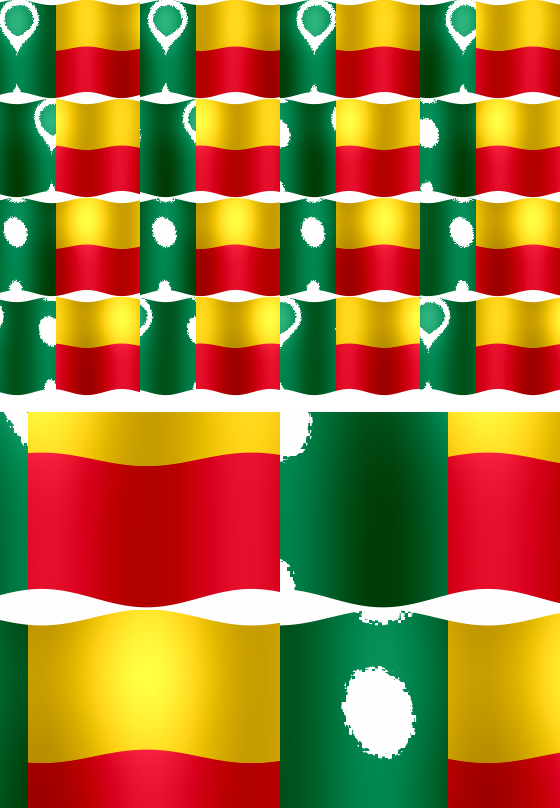
Top: the whole. Bottom: its middle third, enlarged.
Reproduce this pattern procedurally as a Shadertoy shader.

```glsl
// Four by four grid of waving tricolour cloths, each one step further along the wave
const float TAU = 6.2831853;

float hash(vec2 p) {
    vec3 q = fract(p.xyx * 0.1031);
    q += dot(q, q.yzx + 33.33);
    return fract((q.x + q.y) * q.z);
}

float cover(float d, float px) {
    return clamp(d / px + 0.5, 0.0, 1.0);
}

// Positive inside; y points down
float ellipse(vec2 p, vec2 r) {
    return (1.0 - length(p / r)) * min(r.x, r.y);
}

// Rounded head of radius r, tapering down to a point
float teardrop(vec2 p, float r, float top, float tail, float taper) {
    if (p.y < 0.0) return r - length(p * vec2(1.0, r / top));
    float k = min(p.y / tail, 0.999);
    return r * pow(cos(k * TAU * 0.25), taper) - abs(p.x) - max(p.y - tail, 0.0);
}

// White glare on the green band: a ring on one crest, an egg on the other
float glare(float phase, float v, float aspect) {
    vec2 a = vec2((fract(phase + 0.5) - 0.5) * aspect, v);
    vec2 b = vec2((fract(phase) - 0.5) * aspect, v);

    vec2 head = a - vec2(0.022 * (1.0 - smoothstep(0.2, 0.55, v)), 0.2);
    float ring = min(teardrop(head, 0.2, 0.215, 0.36, 1.7),
                     -teardrop(head, 0.147, 0.147, 0.17, 0.8));
    float tooth = 0.5 * (v - 0.845) - abs(a.x);

    vec2 egg = b - vec2(-0.012 + 0.15 * (v - 0.35), 0.345);
    float d = max(max(ring, tooth), ellipse(egg, vec2(0.118, 0.15)));
    d = max(d, ellipse(b - vec2(-0.01, 0.92), vec2(0.064, 0.085)));
    return max(d, ellipse(b - vec2(0.0, 0.015), vec2(0.08, 0.028)));
}

void mainImage(out vec4 fragColor, in vec2 fragCoord) {
    vec2 uv = fragCoord / iResolution.xy;
    float aspect = iResolution.x / iResolution.y;
    float px = 4.0 / iResolution.y;

    // Cell position, v running downwards, frames counted from the top left
    vec2 cell = floor(uv * 4.0);
    float x = fract(uv.x * 4.0);
    float v = 1.0 - fract(uv.y * 4.0);
    float frame = cell.x + 4.0 * (3.0 - cell.y);

    // Travelling wave
    float phase = x - 0.12 - frame / 16.0;
    float ripple = cos(2.0 * TAU * phase);
    float swell = cos(TAU * phase);

    // Bands
    vec3 green = vec3(0.0, 0.53, 0.318);
    vec3 yellow = vec3(0.988, 0.82, 0.086);
    vec3 red = vec3(0.91, 0.067, 0.176);
    float lower = cover(v - 0.493 + 0.023 * ripple, px);
    float right = cover((x - 0.4) * aspect, px);
    vec3 col = mix(green, mix(yellow, red, lower), right);

    // Folds: light on crests, strongest in the upper part
    float w = exp(-pow((v - 0.22) / 0.26, 2.0));
    float light = -0.133 + 0.125 * ripple
                + w * (0.086 + 0.07 * swell + 0.03 * ripple)
                + 0.04 * (1.0 - w) * sin(TAU * phase);
    col = clamp(col + light, 0.0, 1.0);

    // Glare with a ragged rim
    float rag = (hash(floor(uv * vec2(512.0, 512.0 / aspect))) - 0.5) * 0.02;
    float white = cover(glare(phase, v, aspect) + rag, px) * (1.0 - right);

    // Gaps above and below the cloth
    float gap = max(0.025 - 0.027 * ripple - v, v - 0.96 + 0.031 * ripple);
    white = max(white, cover(gap, px));

    fragColor = vec4(mix(col, vec3(0.995), white), 1.0);
}
```
